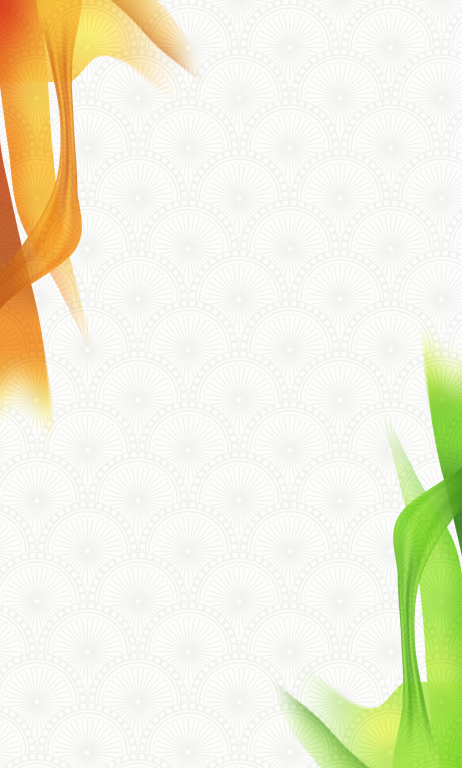
Write a WebGL 2 fragment shader that draws this background.

```glsl
#version 300 es
precision highp float;
uniform vec2 u_resolution;
out vec4 outColor;

struct Palette { vec3 glow, light, mid, deep, corner; };

// Layout: y runs down, the canvas measures SIZE units
const vec2 SIZE = vec2(4.60, 7.68);
const float TAU = 6.2831853;
const float SCALE_RADIUS = 0.5035;
const vec2 SCALE_ORIGIN = vec2(0.87, 0.475);
const float PETALS = 36.0;
const vec3 PAPER = vec3(0.994, 0.994, 0.990);
const vec3 INK = vec3(0.948, 0.948, 0.943);
const vec2 GREEN_SHIFT = vec2(0.13, -0.04);

const Palette ORANGE = Palette(vec3(1.0, 0.95, 0.38), vec3(0.99, 0.76, 0.23),
  vec3(0.96, 0.56, 0.13), vec3(0.74, 0.33, 0.10), vec3(0.88, 0.24, 0.12));
const Palette GREEN = Palette(vec3(0.90, 0.97, 0.35), vec3(0.66, 0.92, 0.30),
  vec3(0.47, 0.83, 0.15), vec3(0.20, 0.50, 0.09), vec3(0.50, 0.84, 0.14));

// Ribbon outlines as evenly spaced spline knots
const float[6] SPIKE_LEFT = float[6](-0.15, -0.02, 0.08, 0.20, 0.60, 0.91);
const float[6] SPIKE_RIGHT = float[6](0.40, 0.47, 0.52, 0.61, 0.78, 0.95);
const float[6] SWEEP_LEFT = float[6](0.36, 0.50, 0.60, 0.54, 0.19, -0.35);
const float[6] SWEEP_RIGHT = float[6](0.82, 0.72, 0.735, 0.77, 0.75, -0.02);
const float[6] TAIL_RIGHT = float[6](0.0, 0.11, 0.24, 0.38, 0.47, 0.53);
const float[6] VEIL_LOW = float[6](0.82, 0.57, 0.62, 0.83, 1.05, 1.12);
const float[6] WISP_LOW = float[6](-0.20, -0.04, 0.18, 0.45, 0.66, 0.85);
const float[6] WISP_HIGH = float[6](-0.90, -0.70, -0.35, -0.02, 0.28, 0.68);

float pixel;

float spline(float v, float from, float to, float k[6]) {
  float t = clamp((v - from) / (to - from), 0.0, 1.0) * 5.0;
  int i = min(int(t), 4);
  float f = t - float(i), a = k[i], b = k[i + 1];
  float ta = 0.5 * (b - k[max(i - 1, 0)]);
  float tb = 0.5 * (k[min(i + 2, 5)] - a);
  return mix(a, b, f * f * (3.0 - 2.0 * f)) + f * (1.0 - f) * (ta * (1.0 - f) - tb * f);
}

// Coverage between two edges
float between(float v, float low, float high, float soft) {
  return smoothstep(-soft, soft, v - low) * smoothstep(-soft, soft, high - v);
}

float fadeOut(float a, float b, float v) { return 1.0 - smoothstep(a, b, v); }

// One fan: hub, petals, thin ring and beaded rim; returns ink amount
float fan(vec2 d) {
  float r = length(d) / SCALE_RADIUS, aa = pixel / SCALE_RADIUS;
  float u = fract(atan(d.x, d.y) / TAU * PETALS) - 0.5;
  float cell = TAU * r / PETALS;
  float tip = 0.70 - 0.20 * u * u;
  float gap = (0.5 - abs(u)) * cell;
  float ink = fadeOut(0.013 - aa, 0.013 + aa, gap) * fadeOut(tip - aa, tip + aa, r);
  ink = max(ink, between(r, tip, tip + 0.022, aa));
  ink = max(ink, fadeOut(0.10, 0.30, r) * 0.8);
  ink *= smoothstep(0.045 - aa, 0.045 + aa, r);
  ink = max(ink, between(r, 0.765, 0.80, aa));
  vec2 bead = abs(vec2(r - 0.915, u * cell)) - vec2(0.025, 0.030);
  float beadDist = length(max(bead, 0.0)) - 0.02;
  return max(ink, between(r, 0.835, 0.99, aa) * smoothstep(-aa, aa, beadDist));
}

// Overlapping rows, each lower row in front
vec3 scalePattern(vec2 p) {
  vec2 g = (p - SCALE_ORIGIN) / SCALE_RADIUS;
  float row = floor(g.y);
  float ink[2];
  float cover = 0.0;
  for (int i = 0; i < 2; i++) {
    float n = row + float(i);
    float x = mod(g.x - n + 1.0, 2.0) - 1.0;
    vec2 d = vec2(x, g.y - n) * SCALE_RADIUS;
    ink[i] = fan(d);
    cover = fadeOut(SCALE_RADIUS - pixel, SCALE_RADIUS + pixel, length(d));
  }
  return mix(PAPER, INK, mix(ink[0], ink[1], cover));
}

// Veil, wisp, tail, spike and sweep layered as translucent cloth
vec3 cloth(vec3 col, vec2 q, Palette c) {
  float x = q.x, y = q.y, soft = pixel;

  float wispLow = spline(x, 0.8, 2.05, WISP_LOW), wispHigh = spline(x, 0.8, 2.05, WISP_HIGH);
  float veil = between(y, wispHigh, spline(x, 0.7, 2.05, VEIL_LOW), soft + 0.06 * smoothstep(0.9, 1.6, x));
  float glow = exp(-9.0 * dot(q - vec2(0.90, 0.36), q - vec2(0.90, 0.36)));
  col = mix(col, mix(c.light, c.glow, glow), veil * 0.85 * fadeOut(0.85, 1.85, x));

  float ws = (y - wispHigh) / (wispLow - wispHigh);
  float wisp = between(y, wispHigh, wispLow, soft + 0.01) * fadeOut(1.6, 2.08, x);
  col = mix(col, mix(c.light, c.deep, 0.6 * ws * ws), wisp * (0.25 + 0.45 * ws));

  float tail = between(x, -1.0, spline(y, 1.4, 4.3, TAIL_RIGHT), soft + 0.03 * smoothstep(3.4, 4.2, y));
  tail *= smoothstep(1.25, 1.45, y) * fadeOut(3.65, 4.35, y + 0.12 * sin(x * 9.0));
  vec3 tailColor = mix(mix(c.deep, c.corner, 0.4 * fadeOut(1.6, 2.4, y)), c.mid, smoothstep(2.5, 3.3, y));
  col = mix(col, mix(tailColor, c.glow, smoothstep(3.4, 4.25, y)), tail * 0.9);

  float left = spline(y, 0.0, 3.65, SPIKE_LEFT), right = spline(y, 0.0, 3.65, SPIKE_RIGHT);
  float s = (x - left) / (right - left);
  vec3 spike = mix(c.mid, c.light, smoothstep(0.0, 0.65, s + 0.12 * sin(y * 4.0)));
  spike = mix(spike, c.glow, 0.45 * exp(-10.0 * dot(q - vec2(0.36, 0.98), q - vec2(0.36, 0.98))));
  spike = mix(spike, c.corner, exp(-8.0 * x * x - 2.2 * y * y));
  col = mix(col, spike, between(x, left, right, soft) * 0.92 * (1.0 - 0.5 * smoothstep(2.2, 2.8, y)) * fadeOut(2.7, 3.65, y));

  left = spline(y, 0.0, 3.12, SWEEP_LEFT);
  right = spline(y, 0.0, 3.12, SWEEP_RIGHT);
  s = (x - left) / (right - left);
  float folds = 0.5 + 0.3 * sin(s * 11.0 + y * 1.7) + 0.2 * sin(s * 23.0 - y * 2.0);
  vec3 sweep = mix(c.light, c.mid, smoothstep(0.1, 1.0, y) * (0.35 + 0.65 * folds));
  sweep = mix(sweep, c.deep, 0.55 * folds * smoothstep(0.0, 0.8, y) * fadeOut(1.7, 2.4, y));
  sweep = mix(sweep, c.deep, 0.75 * fadeOut(0.05, 0.5, x) * smoothstep(2.0, 2.6, y));
  return mix(col, sweep, between(x, left, right, soft) * 0.9);
}

void main() {
  vec2 p = gl_FragCoord.xy / u_resolution * SIZE;
  p.y = SIZE.y - p.y;
  pixel = 0.75 * SIZE.y / u_resolution.y;
  vec3 col = cloth(vec3(1.0), p, ORANGE);
  col = cloth(col, SIZE - p + GREEN_SHIFT, GREEN);
  outColor = vec4(col * scalePattern(p), 1.0);
}
```
